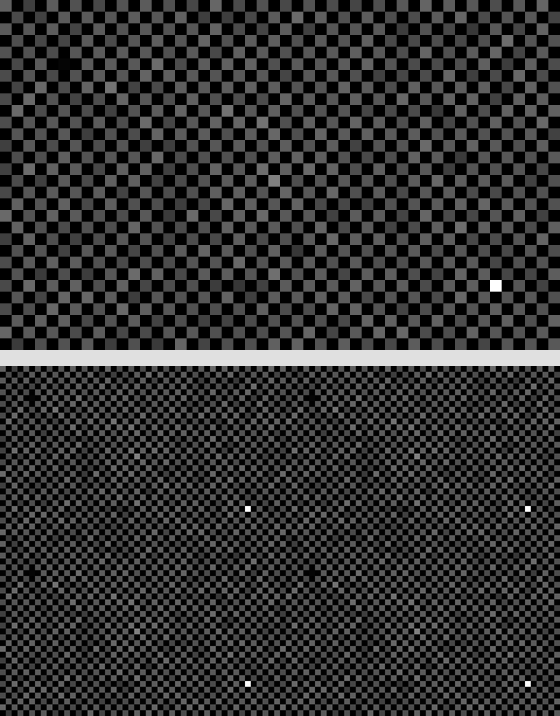
Top: one tile. Bottom: repeated 2 by 2.
This pattern is drawn by a Shadertoy shader. Its source:

```glsl
// Black and grey checkerboard with uneven tile tones and a few odd tiles.
#define GRID vec2(48.0, 30.0)
#define BASE_TONE 0.33
#define TONE_SPREAD 0.045
#define GLOW 0.045
#define GLOW_RADIUS 4.0
#define WHITE_TILE vec2(42.0, 5.0)
#define DARK_TILE vec2(5.0, 24.0)
#define PALE_TILE vec2(23.0, 14.0)

float hash(vec2 cell, float seed) {
    vec3 p = fract(vec3(cell, seed) * vec3(0.1031, 0.1137, 0.0973));
    p += dot(p, p.yzx + 33.33);
    return fract((p.x + p.y) * p.z);
}

// Roughly normal deviate with unit variance
float bellNoise(vec2 cell) {
    float sum = 0.0;
    for (int i = 0; i < 4; i++) sum += hash(cell, float(i) * 17.0 + 3.0) - 0.5;
    return sum * sqrt(3.0);
}

float isTile(vec2 cell, vec2 target) {
    vec2 d = abs(cell - target);
    return 1.0 - step(0.5, max(d.x, d.y));
}

float tileTone(vec2 cell) {
    cell = mod(cell, GRID);
    float lit = mod(cell.x + cell.y, 2.0);

    // Individual tone, with a faint lift towards the middle
    vec2 offset = (cell + 0.5 - 0.5 * GRID) / GLOW_RADIUS;
    float tone = BASE_TONE + TONE_SPREAD * bellNoise(cell);
    tone += GLOW * exp(-0.5 * dot(offset, offset));

    // Odd tiles
    tone = mix(tone, 1.0, isTile(cell, WHITE_TILE));
    tone = mix(tone, 0.02, isTile(cell, DARK_TILE));
    tone = mix(tone, 0.5, isTile(cell, PALE_TILE));
    return lit * tone;
}

void mainImage(out vec4 fragColor, in vec2 fragCoord) {
    vec2 p = fragCoord / iResolution.xy * GRID;
    vec2 footprint = GRID / iResolution.xy;

    // Box filter: blend the tiles under the pixel by covered area
    vec2 low = floor(p - 0.5 * footprint);
    vec2 high = floor(p + 0.5 * footprint);
    vec2 cover = clamp((p + 0.5 * footprint - high) / footprint, 0.0, 1.0);
    float bottom = mix(tileTone(low), tileTone(vec2(high.x, low.y)), cover.x);
    float top = mix(tileTone(vec2(low.x, high.y)), tileTone(high), cover.x);

    fragColor = vec4(vec3(mix(bottom, top, cover.y)), 1.0);
}
```
